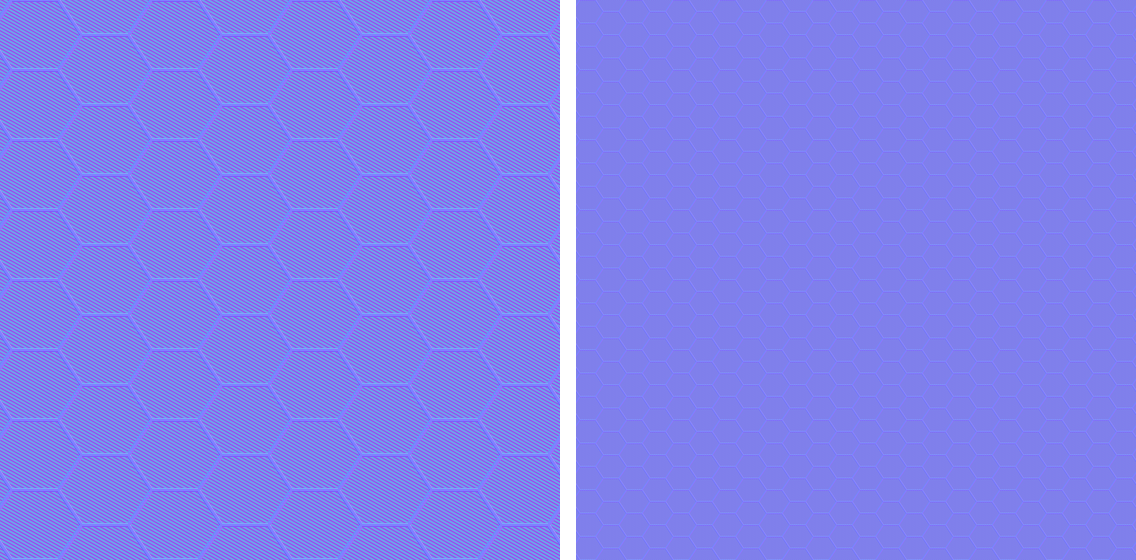
Left, the tile; right, the same tile 3 across and 3 down.
Give the GLSL for this texture map, as a Shadertoy shader.

```glsl
const vec2 CELL_PAIRS = vec2(4.0, 8.0);         // staggered cell pairs across and down
const vec2 STRIPE_COUNT = vec2(88.0, 160.0);    // whole stripes across and down
const float STRIPE_TILT = 0.45;
const float STRIPE_CREST_Z = 0.88;              // mean normal height on crests and on flanks
const float STRIPE_FLANK_Z = 0.81;
const float RIDGE_HALF_WIDTH = 0.0022;
const float BEVEL_WIDTH = 0.0014;
const float BEVEL_SLOPE = 0.38;
const float TAU = 6.2831853;

// Distance to the border of a flat-topped cell (x) and its outward direction (yz)
vec3 hexBorder(vec2 p) {
    vec2 halfPitch = 0.5 / CELL_PAIRS;
    float reach = halfPitch.x * 2.0 / 3.0;
    vec2 slant = normalize(vec2(halfPitch.y, 0.5 * reach));
    vec2 q = abs(p);
    float sideDist = slant.x * reach - dot(q, slant);
    float topDist = halfPitch.y - q.y;
    vec2 outward = sideDist < topDist ? slant : vec2(0.0, 1.0);
    return vec3(min(sideDist, topDist), outward * sign(p));
}

// Nearest border among the two interleaved lattices
vec3 honeycomb(vec2 uv) {
    vec2 grid = uv * CELL_PAIRS;
    vec2 even = fract(grid + vec2(0.25, 0.0)) - 0.5;
    vec2 odd = fract(grid + vec2(0.75, 0.5)) - 0.5;
    vec3 a = hexBorder(even / CELL_PAIRS);
    vec3 b = hexBorder(odd / CELL_PAIRS);
    return a.x > b.x ? a : b;
}

// Normal of the diagonal ribs, faded where they are too fine to resolve
vec3 stripeNormal(vec2 uv, float pixel) {
    float resolved = 1.0 - smoothstep(0.45, 0.85, length(STRIPE_COUNT) * pixel);
    float wave = sin(TAU * dot(uv, STRIPE_COUNT)) * resolved;
    vec2 across = normalize(STRIPE_COUNT) * vec2(1.0, -1.0);
    return vec3(across * wave * STRIPE_TILT, mix(STRIPE_CREST_Z, STRIPE_FLANK_Z, wave * wave));
}

void mainImage(out vec4 fragColor, in vec2 fragCoord) {
    vec2 uv = fragCoord / iResolution.xy;
    float pixel = 1.0 / min(iResolution.x, iResolution.y);
    vec3 border = honeycomb(uv);

    // Ribbed cell, bevelled rim and flat-topped ridge
    float blur = 0.6 * pixel;
    float rim = RIDGE_HALF_WIDTH + BEVEL_WIDTH;
    float inCell = smoothstep(rim - blur, rim + blur, border.x);
    float offRidge = smoothstep(RIDGE_HALF_WIDTH - blur, RIDGE_HALF_WIDTH + blur, border.x);
    float bevel = offRidge * (1.0 - inCell);

    // The bevel leans from the ridge into the cell
    vec3 ridge = normalize(vec3(-border.yz * BEVEL_SLOPE * bevel, 1.0));
    vec3 normal = mix(ridge, stripeNormal(uv, pixel), inCell);
    fragColor = vec4(0.5 + 0.5 * normal, 1.0);
}
```
